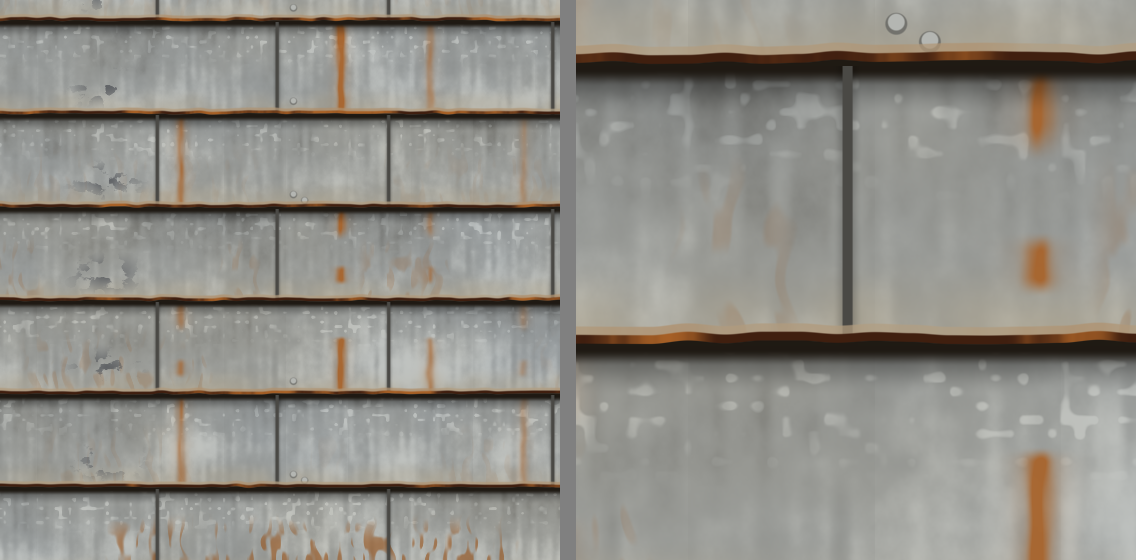
Left, the full canvas; right, a detail of the centre.
This texture is drawn by a Shadertoy shader. Its source:

```glsl
// Weathered zinc shingles: six staggered courses with rusty lips, dark joints and streaks
const float COURSES = 6.0;
const float COURSE_OFFSET = 0.766;
const vec3 ZINC_DARK = vec3(0.40, 0.40, 0.385);
const vec3 ZINC_MID = vec3(0.59, 0.60, 0.59);
const vec3 ZINC_LIGHT = vec3(0.75, 0.76, 0.745);
const vec3 CREAM = vec3(0.70, 0.66, 0.57);
const vec3 RUST = vec3(0.66, 0.38, 0.15);
const vec3 RUST_DARK = vec3(0.25, 0.12, 0.06);
const vec3 SHADOW = vec3(0.12, 0.10, 0.075);
const vec3 JOINT = vec3(0.29, 0.285, 0.27);
const vec3 FLAKE = vec3(0.30, 0.31, 0.33);

float hash(vec2 p) {
    return fract(sin(dot(p, vec2(127.1, 311.7))) * 43758.5453);
}

float noise(vec2 p) {
    vec2 i = floor(p), f = fract(p);
    f = f * f * (3.0 - 2.0 * f);
    return mix(mix(hash(i), hash(i + vec2(1, 0)), f.x),
               mix(hash(i + vec2(0, 1)), hash(i + vec2(1, 1)), f.x), f.y);
}

float fbm(vec2 p) {
    float sum = 0.0, amp = 0.5;
    for (int i = 0; i < 5; i++) {
        sum += amp * noise(p);
        p = p * 2.03 + 17.3;
        amp *= 0.5;
    }
    return sum;
}

float band(float d, float halfWidth, float soft) {
    return 1.0 - smoothstep(halfWidth - soft, halfWidth + soft, abs(d));
}

// Mottled metal: darker below the overlap, paler toward the lip
vec3 zinc(vec2 p, float f, float row, float panel) {
    vec2 q = p + row * vec2(3.7, 1.3);
    float tone = mix(0.64, 0.49, smoothstep(0.25, 1.0, f));
    tone += 0.50 * (fbm(q * vec2(6.0, 9.0)) - 0.48);
    tone += 0.18 * (noise(q * vec2(110.0, 14.0)) - 0.5);
    tone += 0.15 * (fbm(q * vec2(70.0, 55.0)) - 0.48);
    tone += 0.08 * (hash(vec2(panel, row)) - 0.5);
    tone += 0.06 * (hash(vec2(floor(p.x * 9.0 + 0.4), row + 5.0)) - 0.5);
    float speckle = smoothstep(0.66, 0.86, noise(q * 120.0));
    tone += 0.20 * speckle * smoothstep(0.45, 0.8, f);
    vec3 col = mix(ZINC_DARK, ZINC_MID, smoothstep(0.1, 0.55, tone));
    col = mix(col, ZINC_LIGHT, smoothstep(0.5, 0.85, tone));
    float cool = fbm(q * 4.0 + 8.0) - 0.45;
    return col + cool * vec3(-0.03, 0.0, 0.05);
}

// Long stains: each line of stains recurs in three courses, whole or broken
float stains(vec2 p, float f, float row) {
    vec4 lines = vec4(0.609, 0.768, 0.323, 0.935);
    vec4 strength = vec4(0.85, 0.42, 0.52, 0.30);
    float sum = 0.0;
    for (int i = 0; i < 4; i++) {
        int k = int(row) - (i < 2 ? 1 : 0);
        if (k < 0 || ((11 >> k) & 1) == 0) continue;
        float reach = 1.0;
        if (k == 1) reach = max(smoothstep(0.65, 0.8, f), 0.9 * band(f - 0.29, 0.08, 0.04));
        if (k == 0 && i < 2) reach = 1.0 - smoothstep(0.58, 0.64, f);
        float x = p.x - lines[i] + 0.003 * (noise(p * 45.0) - 0.5);
        float body = exp(-pow(x / 0.0065, 2.0)) + 0.25 * exp(-pow(x / 0.016, 2.0));
        sum += strength[i] * reach * body * (0.55 + 0.7 * noise(p * vec2(160.0, 30.0)));
    }
    return min(sum, 0.9);
}

// Short runs of rust, thickest in the lowest course
float drips(vec2 p, float f, float row) {
    float amount = row < 0.0 ? 1.0 : 0.35 * hash(vec2(row, 4.0));
    float run = noise(vec2(p.x * 120.0 + 2.0 * noise(p * 30.0), p.y * 34.0));
    float region = smoothstep(0.38, 0.62, noise(vec2(p.x * 7.0, row + 3.0)));
    return amount * region * smoothstep(0.60, 0.82, run) * (1.0 - smoothstep(0.4, 0.75, f));
}

// Dark scuffs clustered near the left side
float flakes(vec2 p, float f, float row) {
    float zone = band(p.x - 0.19, 0.04, 0.05) * band(f - 0.3, 0.12, 0.15);
    float shape = fbm(p * vec2(38.0, 46.0) + row * 9.1);
    return zone * step(0.0, row) * smoothstep(0.60, 0.66, shape + 0.06 * hash(vec2(row, 2.0)));
}

// Domed nail heads: light face with a dark lower rim
vec3 nails(vec3 col, vec2 p, float f, float row, float px) {
    float count = mod(row, 3.0) == 0.0 ? 2.0 : 1.0;
    for (float i = 0.0; i < 2.0; i++) {
        if (i >= count || row == 2.0 || row < 0.0) break;
        vec2 d = vec2(p.x - 0.524 - 0.02 * i, (f - 0.155 + 0.065 * i) / COURSES);
        col = mix(col, ZINC_DARK, 0.8 * band(length(d + vec2(0.0, 0.001)), 0.0065, px));
        col = mix(col, ZINC_LIGHT, 0.85 * band(length(d), 0.005, px));
    }
    return col;
}

void mainImage(out vec4 fragColor, in vec2 fragCoord) {
    vec2 p = fragCoord / iResolution.xy;
    float px = 1.0 / iResolution.y;
    float y = p.y * COURSES - COURSE_OFFSET;
    float row = floor(y), f = y - row, soft = px * COURSES;
    vec2 joints = mix(vec2(0.495, 0.987), vec2(0.281, 0.694), mod(row, 2.0));
    float panel = mod(step(joints.x, p.x) + step(joints.y, p.x), 2.0);

    // Panel surface and wear
    vec3 col = zinc(p, f, row, panel);
    float low = 1.0 - smoothstep(0.03, 0.32, f);
    col = mix(col, CREAM, low * (0.15 + 0.55 * noise(vec2(p.x * 26.0, y * 5.0))));
    col = mix(col, RUST, stains(p, f, row));
    col = mix(col, RUST * 0.9, 0.65 * drips(p, f, row));
    col = mix(col, FLAKE, 0.8 * flakes(p, f, row));
    col = nails(col, p, f, row, px);

    // Shade under the lip above, then the joints
    col *= 1.0 - 0.38 * smoothstep(0.82, 0.98, f);
    col = mix(col, SHADOW, smoothstep(0.925, 0.985, f));
    float gap = min(abs(p.x - joints.x), abs(p.x - joints.y));
    col *= 1.0 - 0.2 * band(gap, 0.005, 0.004);
    col = mix(col, JOINT, band(gap, 0.003, px));

    // Folded lip: pale edge, rust line, dark underside
    float lip = f + 0.018 * (noise(vec2(p.x * 45.0, row)) - 0.5);
    float corrosion = fbm(vec2(p.x * 16.0, row * 7.0));
    col = mix(col, mix(CREAM, RUST, 0.5 * corrosion), 0.75 * band(lip - 0.057, 0.017, soft));
    col = mix(col, mix(RUST_DARK, RUST, smoothstep(0.42, 0.75, corrosion)), band(lip - 0.027, 0.017, soft));
    col = mix(col, SHADOW, 1.0 - smoothstep(0.012 - soft * 0.5, 0.012 + soft, lip));
    fragColor = vec4(col, 1.0);
}
```
